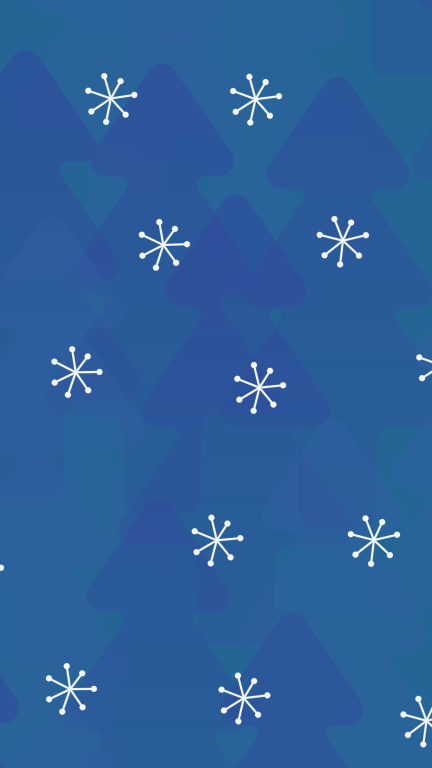
Reproduce this pattern procedurally as a Shadertoy shader.

```glsl
// Overlapping translucent fir trees in blue, scattered with white seven-armed snowflakes
#define TREE_CELL vec2(0.25, 0.27)
#define FLAKE_CELL vec2(0.24, 0.195)
#define CORNER 0.02
#define FILLET 0.024
#define FLAKE_RADIUS 0.031
#define ARM_WIDTH 0.0014
#define DOT_RADIUS 0.0040
#define TEAL vec3(0.145, 0.395, 0.590)
#define INDIGO vec3(0.195, 0.275, 0.615)
#define PALE_BLUE vec3(0.195, 0.370, 0.635)
#define SNOW vec3(0.97, 0.98, 0.99)

vec2 hash22(vec2 p) {
    vec3 q = fract(vec3(p.xyx) * vec3(0.1031, 0.1030, 0.0973));
    q += dot(q, q.yzx + 33.33);
    return fract((q.xx + q.yz) * q.zy);
}

float smoothUnion(float a, float b, float k) {
    float h = max(k - abs(a - b), 0.0) / k;
    return min(a, b) - h * h * k * 0.25;
}

// Isosceles triangle: apex at the origin, base at y = size.y
float triangleDist(vec2 p, vec2 size) {
    p.x = abs(p.x);
    vec2 side = p - size * clamp(dot(p, size) / dot(size, size), 0.0, 1.0);
    vec2 base = p - size * vec2(clamp(p.x / size.x, 0.0, 1.0), 1.0);
    vec2 d = min(vec2(dot(side, side), p.y * size.x - p.x * size.y),
                 vec2(dot(base, base), size.y - p.y));
    return -sqrt(d.x) * sign(d.y);
}

float boxDist(vec2 p, vec2 halfSize) {
    vec2 q = abs(p) - halfSize;
    return length(max(q, 0.0)) + min(max(q.x, q.y), 0.0);
}

// Three rounded tiers over a trunk; p is measured downwards from the tip
float treeDist(vec2 p) {
    float d = boxDist(p - vec2(0.0, 0.50), vec2(0.051, 0.085) - CORNER) - CORNER;
    for (int i = 0; i < 3; i++) {
        float tier = float(i);
        float halfWidth = 0.093 + 0.03 * tier - CORNER;
        float height = halfWidth * 1.45;
        float apex = 0.145 + 0.155 * tier - CORNER - height;
        float tierDist = triangleDist(p - vec2(0.0, apex), vec2(halfWidth, height)) - CORNER;
        d = smoothUnion(d, tierDist, FILLET);
    }
    return d;
}

float flakeDist(vec2 p, vec2 id) {
    float tilt = 0.05 + 0.25 * (hash22(id + 41.0).x - 0.5);
    float d = 1.0;
    for (int i = 0; i < 7; i++) {
        vec2 vary = hash22(vec2(float(i) * 3.0, 17.0)) - 0.5;
        float angle = tilt + (float(i) + 0.2 * vary.x) * 6.28319 / 7.0;
        vec2 tip = FLAKE_RADIUS * (0.95 + 0.25 * vary.y) * vec2(cos(angle), sin(angle));
        float along = clamp(dot(p, tip) / dot(tip, tip), 0.0, 1.0);
        d = min(d, length(p - tip * along) - ARM_WIDTH);
        d = min(d, length(p - tip) - DOT_RADIUS);
    }
    return d;
}

// Centre of a jittered brick-grid cell
vec2 scatter(vec2 id, vec2 cell, float jitter, float seed) {
    vec2 offset = 0.5 + jitter * (hash22(id + seed) - 0.5);
    return (id + offset + vec2(0.5 * mod(id.y, 2.0), 0.0)) * cell;
}

vec2 cellOf(vec2 p, vec2 cell) {
    float row = floor(p.y / cell.y);
    return vec2(floor(p.x / cell.x - 0.5 * mod(row, 2.0)), row);
}

void mainImage(out vec4 fragColor, in vec2 fragCoord) {
    vec2 p = fragCoord / iResolution.y;
    float edge = 0.75 / iResolution.y;
    vec3 color = TEAL;

    // Trees hang down from their tips, so look at the rows above
    vec2 home = cellOf(p, TREE_CELL);
    for (int row = 3; row >= 0; row--) {
        for (int col = -2; col <= 2; col++) {
            vec2 id = home + vec2(col, row);
            vec2 q = p - scatter(id, TREE_CELL, 0.55, 7.0);
            q.y = -q.y;
            vec2 kind = hash22(id + 91.0);
            float cover = 1.0 - smoothstep(-edge, edge, treeDist(q));
            float fade = mix(0.46, 0.24, smoothstep(0.0, 0.5, q.y));
            vec3 tint = kind.x < 0.62 ? INDIGO : PALE_BLUE;
            color = mix(color, tint, cover * fade * (0.85 + 0.3 * kind.y));
        }
    }

    // Snowflakes
    float snow = 1.0;
    home = cellOf(p, FLAKE_CELL);
    for (int row = -1; row <= 1; row++) {
        for (int col = -1; col <= 1; col++) {
            vec2 id = home + vec2(col, row);
            snow = min(snow, flakeDist(p - scatter(id, FLAKE_CELL, 0.4, 23.0), id));
        }
    }
    color = mix(color, SNOW, 1.0 - smoothstep(-edge, edge, snow));
    fragColor = vec4(color, 1.0);
}
```
